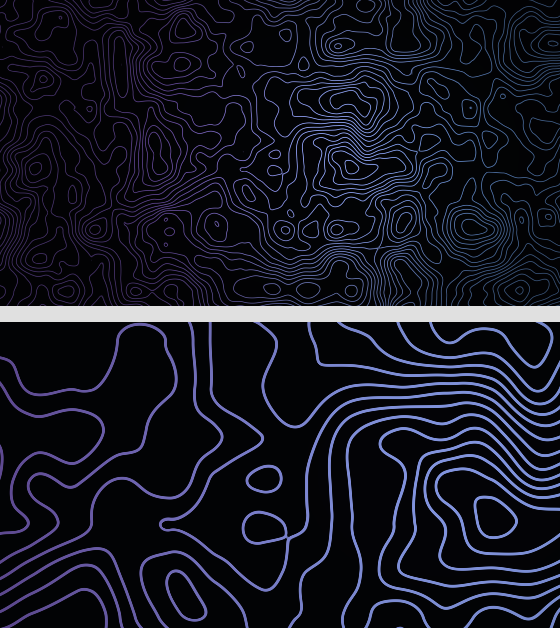
Top, the full canvas; bottom, a detail of the centre.
Write a Shadertoy shader that draws this pattern.

```glsl
const float BASE_SCALE = 5.0;      // noise cells per canvas height
const float GAIN = 0.42;           // strength of each finer octave
const int   OCTAVES = 3;
const float LEVELS = 26.0;         // contour lines per unit of elevation
const float HALF_WIDTH = 0.0016;   // half line width, in canvas heights
const float SLOPE_STEP = 0.0015;   // sampling step for the slope
const float MIN_SLOPE = 3.0;       // keeps flat summits from blotting
const vec2  GLOW_CENTRE = vec2(0.60, 0.50);
const float EDGE_DIM = 0.44;       // line strength far from the glow

const vec3 BACKGROUND = vec3(0.007, 0.008, 0.014);
const vec3 HAZE       = vec3(0.003, 0.005, 0.008);
const vec3 VIOLET     = vec3(0.50, 0.36, 0.76);
const vec3 PERIWINKLE = vec3(0.51, 0.58, 0.87);
const vec3 STEEL_BLUE = vec3(0.38, 0.55, 0.80);

float hash(vec2 p) {
    return fract(sin(dot(p, vec2(127.1, 311.7))) * 43758.5453);
}

float valueNoise(vec2 p) {
    vec2 cell = floor(p);
    vec2 f = fract(p);
    vec2 u = f * f * (3.0 - 2.0 * f);
    float low  = mix(hash(cell), hash(cell + vec2(1.0, 0.0)), u.x);
    float high = mix(hash(cell + vec2(0.0, 1.0)), hash(cell + vec2(1.0, 1.0)), u.x);
    return mix(low, high, u.y);
}

// Terrain height, measured in contour levels
float elevation(vec2 p) {
    float sum = 0.0;
    float amplitude = 0.5;
    p = p * BASE_SCALE + vec2(13.3, 7.7);
    for (int i = 0; i < OCTAVES; i++) {
        sum += amplitude * valueNoise(p);
        p = p * 2.0 + vec2(5.3, 9.1);
        amplitude *= GAIN;
    }
    return sum * LEVELS;
}

// Coverage of the nearest contour, even in width on any slope
float contour(vec2 p, float pixel) {
    float h = elevation(p);
    vec2 slope = vec2(elevation(p + vec2(SLOPE_STEP, 0.0)) - h,
                      elevation(p + vec2(0.0, SLOPE_STEP)) - h) / SLOPE_STEP;
    float dist = abs(fract(h) - 0.5) / max(length(slope), MIN_SLOPE);
    return 1.0 - smoothstep(HALF_WIDTH - 0.5 * pixel, HALF_WIDTH + 0.5 * pixel, dist);
}

void mainImage(out vec4 fragColor, in vec2 fragCoord) {
    vec2 uv = fragCoord / iResolution.xy;
    vec2 p = fragCoord / iResolution.y;

    // Hue runs from left to right
    vec3 ink = mix(VIOLET, PERIWINKLE, smoothstep(0.25, 0.60, uv.x));
    ink = mix(ink, STEEL_BLUE, smoothstep(0.60, 0.90, uv.x));

    // Soft glow, brightest right of the middle
    float reach = length((uv - GLOW_CENTRE) * vec2(1.0, 0.7));
    float glow = 1.0 - smoothstep(0.0, 0.55, reach);

    vec3 ground = BACKGROUND + HAZE * glow;
    vec3 line = ink * mix(EDGE_DIM, 1.0, glow);
    fragColor = vec4(mix(ground, line, contour(p, 1.0 / iResolution.y)), 1.0);
}
```
